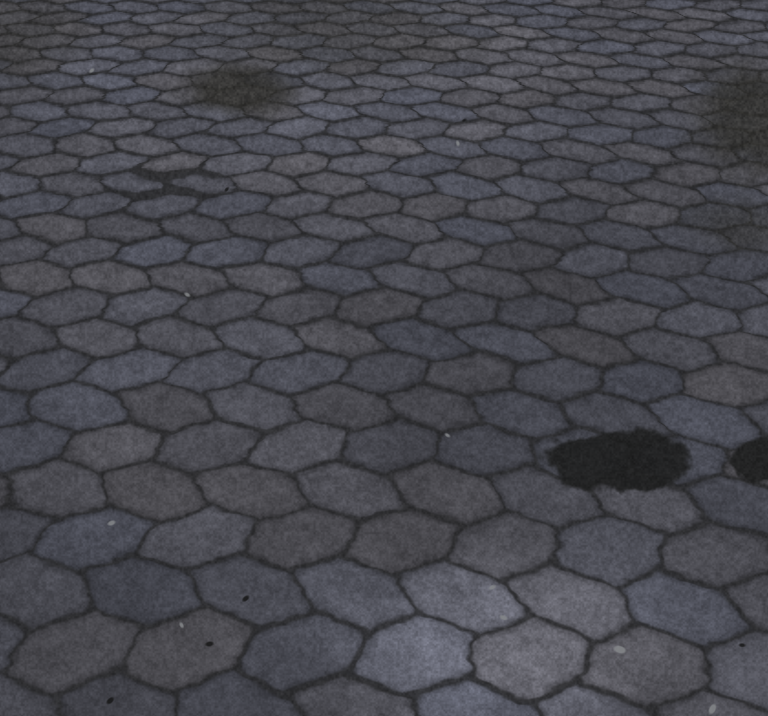
Write a Shadertoy shader that draws this texture.

```glsl
// Damp grey paving of interlocking six-sided blocks, receding upward, with moss and puddles.
#define FAR_WIDTH 0.060     // block width at the top edge
#define WIDTH_GROWTH 0.105  // gain in block width per unit down the canvas
#define ROW_RATIO 3.69      // row height = ROW_RATIO * width^2
#define VANISH_X 0.39       // column that stays vertical
#define ZIGZAG 0.17         // height of the row zigzag, in rows
#define SEAM_LEAN 0.11      // sideways lean of the short seams
#define JOINT 0.020         // half width of a joint, in block widths
#define STONE vec3(0.292, 0.300, 0.340)
#define GROUT vec3(0.165, 0.166, 0.172)
#define MOSS vec3(0.190, 0.187, 0.175)
#define PUDDLE vec3(0.125, 0.127, 0.128)

float hash(vec2 p) {
    vec3 q = fract(p.xyx * vec3(0.1031, 0.1030, 0.0973));
    q += dot(q, q.yzx + 33.33);
    return fract((q.x + q.y) * q.z);
}

float noise(vec2 p) {
    vec2 i = floor(p), f = fract(p);
    f = f * f * (3.0 - 2.0 * f);
    return mix(mix(hash(i), hash(i + vec2(1, 0)), f.x),
               mix(hash(i + vec2(0, 1)), hash(i + vec2(1, 1)), f.x), f.y);
}

float fbm(vec2 p) {
    float sum = 0.0, amp = 0.5;
    for (int i = 0; i < 4; i++) {
        sum += amp * noise(p);
        p = p * 2.03 + 17.3;
        amp *= 0.5;
    }
    return sum / 0.9375;
}

// Soft ellipse with a ragged rim
float blob(vec2 p, vec2 centre, vec2 radius, float soft) {
    float r = length((p - centre) / radius) + 0.7 * (fbm(p * 32.0) - 0.5);
    return 1.0 - smoothstep(1.0 - soft, 1.0 + soft, r);
}

// +1 on even rows, -1 on odd rows
float rowSign(float row) { return 1.0 - 2.0 * mod(row, 2.0); }

float seamShift(float row) { return 0.5 * mod(row, 2.0) + rowSign(row) * SEAM_LEAN; }

// Height of the zigzag edge below a row
float rowEdge(float row, float u) {
    return row + ZIGZAG * (4.0 * abs(fract(u - seamShift(row)) - 0.5) - 1.0);
}

// Returns joint distance in block widths, and the block's id
vec3 paving(vec2 q, float rowHeight) {
    float row = floor(q.y);
    if (q.y < rowEdge(row, q.x)) row -= 1.0;
    else if (q.y > rowEdge(row + 1.0, q.x)) row += 1.0;
    float t = q.y - row;
    float su = q.x - 0.5 * mod(row, 2.0) - rowSign(row) * SEAM_LEAN * (1.0 - 2.0 * t);
    float dx = 0.5 - abs(fract(su) - 0.5);
    float dy = min(q.y - rowEdge(row, q.x), rowEdge(row + 1.0, q.x) - q.y) * rowHeight;
    float k = 0.07, h = max(k - abs(dx - dy), 0.0) / k;   // rounded corners
    return vec3(min(dx, dy) - 0.25 * k * h * h, floor(su), row);
}

void mainImage(out vec4 fragColor, in vec2 fragCoord) {
    vec2 p = fragCoord / iResolution.x;
    float top = iResolution.y / iResolution.x;
    float pixel = 1.0 / iResolution.x;

    // Perspective: rows sag a little toward the right
    float depth = top - p.y;
    float width = FAR_WIDTH + WIDTH_GROWTH * depth;
    depth -= 0.17 * width * smoothstep(0.45, 1.0, p.x);
    float w = FAR_WIDTH + WIDTH_GROWTH * depth;
    vec2 q = vec2((p.x - VANISH_X) / width, 1.0 / (ROW_RATIO * WIDTH_GROWTH * w) + 0.17);
    vec2 id = floor(q);
    q += 0.13 * (vec2(noise(q * 1.7), noise(q * 1.7 + 41.0)) - 0.5);
    q += 0.05 * (vec2(noise(q * 9.0), noise(q * 9.0 + 23.0)) - 0.5);
    vec3 block = paving(q, ROW_RATIO * w);

    // Broad light, tone of each block and fine grain
    float light = 0.86 + 0.28 * fbm(p * 5.0 + 3.0);
    light += 0.36 * blob(p, vec2(0.63, 0.09), vec2(0.17, 0.09), 0.75);
    light += 0.13 * smoothstep(0.55, 0.9, p.y) - 0.10 * (1.0 - smoothstep(0.0, 0.4, p.x + p.y));
    light *= 0.93 + 0.14 * hash(block.yz + 70.0);
    float grain = noise(p * 420.0) + noise(p * 210.0 + 9.0) - 1.0;
    float mottle = fbm(q * vec2(7.0, 4.0)) - 0.5;
    vec3 stone = STONE * light * (1.0 + 0.17 * grain + 0.24 * mottle);
    stone = mix(stone, stone * vec3(1.04, 1.0, 0.94), hash(block.zy + 11.0));

    // Joints of uneven width, with a worn rim
    float wear = fbm(q * 1.3 + 50.0);
    float joint = JOINT * (0.45 + 1.25 * wear) + 0.012 * (noise(q * 14.0) - 0.5);
    joint += 0.06 * blob(p, vec2(0.22, 0.69), vec2(0.06, 0.025), 0.5);
    float soft = 0.7 * pixel / width + 0.012;
    float face = smoothstep(joint - soft, joint + soft, block.x);
    stone *= 0.86 + 0.14 * smoothstep(joint, joint + 0.07, block.x);
    vec3 color = mix(GROUT * (1.0 + 0.25 * grain), stone, mix(0.2, 1.0, face));

    // Moss and silt
    float moss = blob(p, vec2(0.31, 0.815), vec2(0.07, 0.03), 0.5);
    moss = max(moss, blob(p, vec2(0.99, 0.78), vec2(0.08, 0.07), 0.5));
    moss = max(moss, 0.6 * blob(p, vec2(0.97, 0.64), vec2(0.07, 0.03), 0.6));
    moss = max(moss, 0.45 * blob(p, vec2(0.45, 0.89), vec2(0.17, 0.05), 0.7));
    moss = max(moss, 0.5 * blob(p, vec2(0.01, 0.89), vec2(0.08, 0.05), 0.7));
    color = mix(color, MOSS * (1.0 + 0.3 * grain), 0.8 * moss);

    // Puddles
    float wet = max(blob(p, vec2(0.805, 0.331), vec2(0.092, 0.040), 0.10),
                    blob(p, vec2(0.990, 0.331), vec2(0.046, 0.030), 0.10));
    color = mix(color, PUDDLE * (1.0 + 0.25 * grain), 0.93 * wet);

    // Scattered pale chips and dark crumbs
    for (int i = 0; i < 16; i++) {
        float n = float(i);
        vec2 d = p - vec2(hash(vec2(n, 3.0)), top * hash(vec2(n, 8.0)));
        float a = 6.283 * hash(vec2(n, 5.0));
        d = mat2(cos(a), -sin(a), sin(a), cos(a)) * d / vec2(1.7, 1.0);
        float size = width * mix(0.015, 0.032, hash(vec2(n, 6.0)));
        vec3 tint = i % 3 == 0 ? vec3(0.09) : vec3(0.52, 0.53, 0.54);
        color = mix(color, tint, 0.85 * (1.0 - smoothstep(size - pixel, size + pixel, length(d))));
    }
    fragColor = vec4(clamp(color, 0.0, 1.0), 1.0);
}
```
